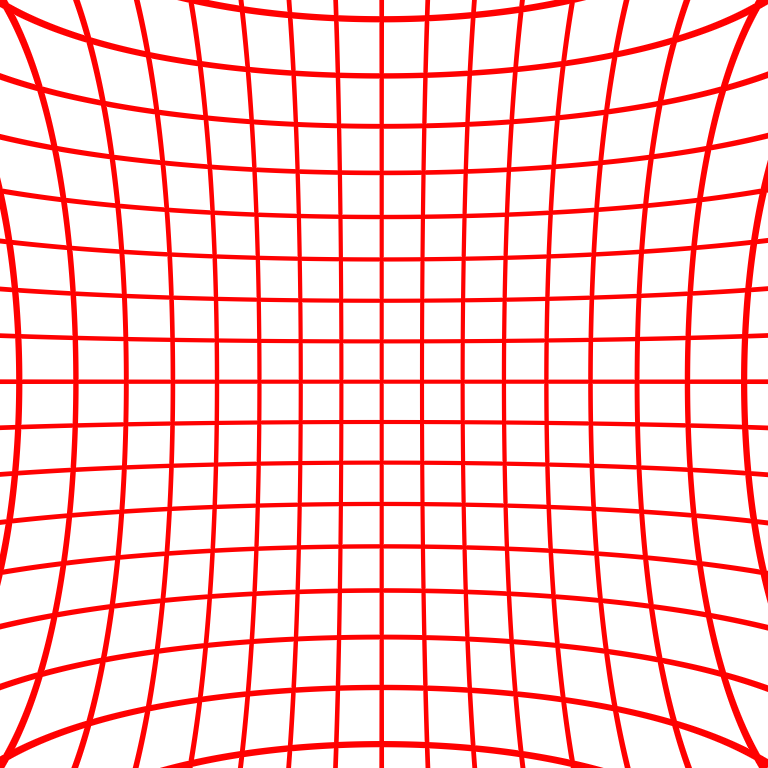
This pattern is drawn by a Shadertoy shader. Its source:

```glsl
// A red square grid on white, bent by a radial pincushion lens.
// Each point is pulled toward the lens centre by a polynomial in its
// squared radius, then ruled with anti-aliased lines in grid space.

const vec3 PAPER_COLOR = vec3(1.0);
const vec3 LINE_COLOR = vec3(1.0, 0.005, 0.005);
const vec2 LENS_CENTER = vec2(0.497, 0.503);
const float CELLS = 19.08;        // cells per canvas side at the lens centre
const float BEND = 0.482;         // pull growing with radius squared
const float BEND_HIGH = 0.084;    // pull growing with radius to the fourth
const float LINE_WIDTH = 0.102;   // as a share of one cell

// Lens: canvas position to grid position, where lines sit on whole numbers
vec2 pincushion(vec2 p) {
    float r2 = dot(p, p);
    return p * CELLS * (1.0 - r2 * (BEND + BEND_HIGH * r2));
}

// Coverage of the lines at whole values of one grid coordinate
float gridLines(float coord) {
    float pixel = length(vec2(dFdx(coord), dFdy(coord)));
    float toLine = abs(fract(coord + 0.5) - 0.5);
    return clamp((0.5 * LINE_WIDTH - toLine) / pixel + 0.5, 0.0, 1.0);
}

void mainImage(out vec4 fragColor, in vec2 fragCoord) {
    // Square canvas units, centred when the canvas is not square
    float side = min(iResolution.x, iResolution.y);
    vec2 uv = (fragCoord - 0.5 * iResolution.xy) / side + 0.5;
    vec2 grid = pincushion(uv - LENS_CENTER);

    // Union of the two line families
    float ink = max(gridLines(grid.x), gridLines(grid.y));
    fragColor = vec4(mix(PAPER_COLOR, LINE_COLOR, ink), 1.0);
}
```
